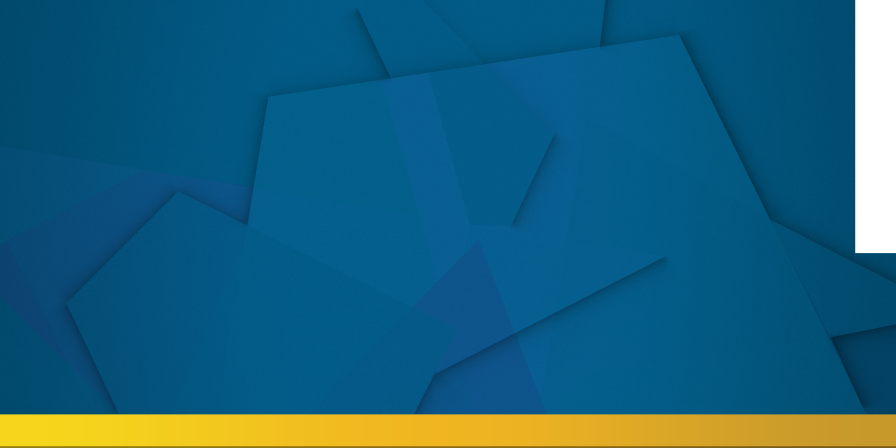
This background is drawn by a WebGL 2 fragment shader. Its source:

```glsl
#version 300 es
precision highp float;
// Overlapping translucent blue facets with soft shadows, a gold band and a white panel.

#define BAND_HEIGHT 0.075
#define PANEL_CORNER vec2(1.909, 0.435)
#define SHADOW_WIDTH 0.016
#define VIGNETTE 0.19
#define BASE_BLUE vec3(0.005, 0.355, 0.525)
#define TEAL vec3(0.010, 0.375, 0.545)
#define AZURE vec3(0.035, 0.370, 0.575)
#define INDIGO vec3(0.065, 0.310, 0.535)
#define DEEP_BLUE vec3(0.015, 0.305, 0.470)

uniform vec2 u_resolution;
out vec4 fragColor;

// Signed distance to the line a-b, positive on its left.
float side(vec2 p, vec2 a, vec2 b) {
    vec2 e = normalize(b - a);
    vec2 q = p - a;
    return e.x * q.y - e.y * q.x;
}

// Smooth coverage of a signed distance, negative inside.
float cover(float d) {
    return clamp(0.5 - d * u_resolution.y, 0.0, 1.0);
}

// Coverage of a convex quad with clockwise corners.
float facet(vec2 p, vec2 a, vec2 b, vec2 c, vec2 d) {
    float ab = side(p, a, b), bc = side(p, b, c);
    float cd = side(p, c, d), da = side(p, d, a);
    return cover(max(max(ab, bc), max(cd, da)));
}

// Light left after a shadow that fades out on the left of segment a-b.
float shade(vec2 p, vec2 a, vec2 b, float strength) {
    float d = side(p, a, b);
    float len = length(b - a);
    float along = dot(p - a, b - a) / len;
    float ends = smoothstep(-0.012, 0.012, along) * smoothstep(-0.012, 0.012, len - along);
    return 1.0 - strength * ends * (1.0 - cover(d)) * exp(-max(d, 0.0) / SHADOW_WIDTH);
}

float hash(vec2 p) {
    vec3 q = fract(vec3(p.xyx) * 0.1031);
    q += dot(q, q.yzx + 33.33);
    return fract((q.x + q.y) * q.z);
}

void main() {
    vec2 p = gl_FragCoord.xy / u_resolution.y;
    float width = u_resolution.x / u_resolution.y;
    p.x *= 2.0 / width;

    // Shared corners of the facets
    vec2 pentTop = vec2(0.398, 0.573), pentLeft = vec2(0.148, 0.323);
    vec2 pentFoot = vec2(0.266, 0.075), pentNotch = vec2(0.969, 0.164);
    vec2 bigLeft = vec2(0.599, 0.784), bigTop = vec2(1.516, 0.922);
    vec2 bigFoot = vec2(2.020, -0.100), bigRight = vec2(1.719, 0.510);
    vec2 shardTop = vec2(0.799, 0.979), shardRight = vec2(1.237, 0.700);
    vec2 shardFoot = vec2(1.141, 0.497), shardJoin = vec2(1.049, 0.497);
    vec2 wedgeTip = vec2(1.484, 0.427), wingFoot = vec2(1.854, 0.247);

    // Backdrop and the darker left facets
    vec3 col = BASE_BLUE;
    col = mix(col, AZURE, 0.35 * facet(p, vec2(-0.1, 0.691), vec2(0.70, 0.558), vec2(0.5, 0.0), vec2(-0.1, 0.0)));
    col = mix(col, INDIGO, 0.75 * facet(p, vec2(-0.1, 0.403), vec2(0.32, 0.620), vec2(0.60, 0.577), vec2(0.3, -0.1)));
    col = mix(col, BASE_BLUE, 0.85 * facet(p, vec2(-0.1, 0.434), vec2(0.34, 0.005), vec2(0.30, -0.2), vec2(-0.1, -0.2)));
    col = mix(col, TEAL, 0.3 * facet(p, vec2(0.15, 0.187), vec2(0.34, 0.005), vec2(0.3, -0.2), vec2(0.0, -0.2)));

    // Right wing over a dark corner
    col = mix(col, DEEP_BLUE, 0.8 * facet(p, bigRight, vec2(2.1, 0.316), vec2(2.1, -0.1), vec2(1.8, -0.1)));
    col = mix(col, BASE_BLUE, 0.9 * facet(p, bigRight, vec2(2.1, 0.316), vec2(2.1, 0.296), wingFoot));

    // Large central facet with its bluer middle
    col = mix(col, TEAL, 0.95 * facet(p, bigLeft, bigTop, bigFoot, vec2(0.461, -0.06)));
    float blueFade = 1.0 - smoothstep(1.18, 1.58, p.x);
    float big = facet(p, vec2(0.85, 0.822), bigTop, bigFoot, vec2(1.10, -0.06));
    col = mix(col, AZURE, 0.85 * big * blueFade);
    col = mix(col, BASE_BLUE, 0.35 * facet(p, vec2(1.310, 0.740), bigRight, bigFoot, vec2(1.180, -0.05)));
    col = mix(col, TEAL, 0.3 * facet(p, vec2(1.25, 0.154), wingFoot, bigFoot, vec2(1.18, -0.1)));

    // Upper shard, folded wedge and indigo triangle
    col = mix(col, BASE_BLUE, 0.75 * facet(p, vec2(0.900, 1.044), shardRight, shardFoot, shardJoin)
        * cover(side(p, shardJoin, shardTop)));
    col = mix(col, AZURE, 0.4 * facet(p, vec2(-0.1, 0.691), wedgeTip, pentNotch, vec2(0.3, -0.1)));
    col = mix(col, TEAL, 0.25 * facet(p, shardJoin, wedgeTip, pentNotch, vec2(1.0, 0.3)));
    col = mix(col, INDIGO, 0.65 * facet(p, vec2(1.068, 0.466), vec2(1.250, 0.0), vec2(0.9, -0.1), vec2(0.596, -0.02)));

    // Lower left pentagon
    col = mix(col, BASE_BLUE, 0.72 * facet(p, pentTop, vec2(1.02, 0.265), vec2(0.585, -0.596), pentLeft));

    // Soft shadows outside the raised edges
    col *= shade(p, pentFoot, pentLeft, 0.28) * shade(p, pentLeft, pentTop, 0.22);
    col *= shade(p, pentTop, vec2(0.552, 0.497), 0.18);
    col *= shade(p, vec2(0.552, 0.497), bigLeft, 0.24) * shade(p, bigLeft, bigTop, 0.14);
    col *= shade(p, bigTop, bigRight, 0.34) * shade(p, wingFoot, vec2(1.927, 0.088), 0.34);
    col *= shade(p, vec2(0.872, 0.826), shardTop, 0.28) * shade(p, shardRight, shardFoot, 0.26);
    col *= shade(p, vec2(0.943, 1.0), shardRight, 0.06);
    col *= shade(p, wedgeTip, pentNotch, 0.28) * shade(p, pentNotch, vec2(0.924, 0.075), 0.28);
    col *= shade(p, vec2(1.354, 1.02), vec2(1.339, 0.896), 0.32);
    col *= shade(p, bigRight, vec2(2.02, 0.357), 0.25) * shade(p, vec2(2.02, 0.280), wingFoot, 0.32);

    // Vignette and fine grain
    col *= 1.0 - VIGNETTE * smoothstep(0.35, 1.1, length((p - vec2(1.0, 0.5)) * vec2(1.0, 0.55)));
    col += (hash(floor(p * 256.0)) - 0.5) * 0.006;

    // Gold band with a thin dark base line
    vec3 gold = mix(vec3(0.96, 0.84, 0.11), vec3(0.94, 0.71, 0.13), smoothstep(0.0, 1.05, p.x));
    gold = mix(gold, vec3(0.78, 0.60, 0.17), smoothstep(0.95, 2.0, p.x));
    gold *= 1.0 - 0.4 * cover(p.y - 0.004);
    col = mix(col, gold, cover(p.y - BAND_HEIGHT));

    // White panel at the upper right
    vec2 inset = PANEL_CORNER - p;
    col = mix(col, vec3(1.0), cover(max(inset.x, inset.y)));
    fragColor = vec4(col, 1.0);
}
```
